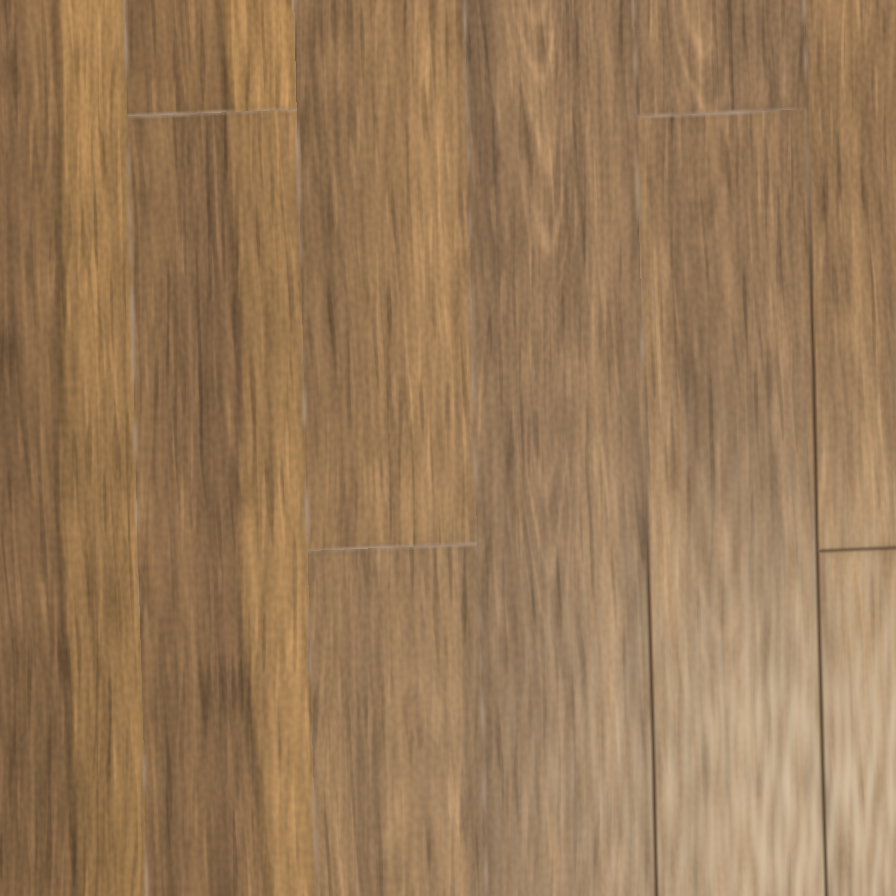
Give the GLSL for this texture, as a WebGL 1 fragment shader.

```glsl
precision highp float;
// Wood plank floor: leaning staggered boards, streaked grain, worn joints and a soft sheen.
uniform vec2 u_resolution;

#define PLANK_WIDTH 0.1895
#define PLANK_LENGTH 1.455
#define STAGGER 0.485
#define LEAN 0.025
#define GRAIN 0.27
#define ARCHES 0.17
#define JOINT_WIDTH 0.0046
#define WALNUT vec3(0.53, 0.405, 0.285)
#define HONEY vec3(0.665, 0.51, 0.325)
#define SHEEN vec3(0.85, 0.765, 0.645)
#define GROUT vec3(0.67, 0.58, 0.50)
#define GAP vec3(0.27, 0.20, 0.14)

vec2 gradient(vec2 cell) {
  float a = 6.2832 * fract(sin(dot(cell, vec2(127.1, 311.7))) * 43758.55);
  return vec2(cos(a), sin(a));
}

// Gradient noise, roughly -0.7 to 0.7
float noise(vec2 p) {
  vec2 i = floor(p), f = fract(p);
  vec2 w = f * f * f * (f * (f * 6.0 - 15.0) + 10.0);
  vec2 e = vec2(1.0, 0.0);
  float a = dot(gradient(i), f);
  float b = dot(gradient(i + e.xy), f - e.xy);
  float c = dot(gradient(i + e.yx), f - e.yx);
  float d = dot(gradient(i + e.xx), f - e.xx);
  return mix(mix(a, b, w.x), mix(c, d, w.x), w.y);
}

// Soft coverage of a line of the given width at a distance from its centre
float line(float dist, float width, float pixel) {
  float soft = 0.0016 + pixel;
  return 1.0 - smoothstep(0.5 * width - soft, 0.5 * width + soft, dist);
}

// Colour of one board; across runs 0 to 1 over its width
vec3 board(float across, float y, float warmth, vec2 seed) {
  float bend = noise(vec2(across * 2.0, y * 2.2) + seed);
  float x = across * PLANK_WIDTH + 0.012 * bend;

  // Streaks from broad bands down to short pores and pale flecks
  float broad = noise(vec2(x * 24.0, y * 1.4) + seed);
  float medium = noise(vec2(x * 75.0, y * 4.5) + seed);
  float fine = noise(vec2(x * 170.0, y * 14.0) + seed);
  float speckle = noise(vec2(x * 190.0, y * 120.0) + seed);
  float pores = smoothstep(0.14, 0.42, noise(vec2(x * 130.0, y * 9.0) - seed));
  float flecks = smoothstep(0.16, 0.45, noise(vec2(x * 140.0, y * 11.0) - seed.yx));

  // Honey sapwood on the right of the warmest boards, with a dark edge
  float edge = across - 0.62 - 0.16 * noise(vec2(y * 2.3, 0.5) + seed);
  float split = smoothstep(0.6, 0.85, warmth);
  float sap = split * smoothstep(-0.02, 0.04, edge);
  float rim = split * exp(-edge * edge * 900.0);

  // Patchy nested arches along the heart of cool boards
  float d = across - 0.42 + 0.10 * bend;
  float wave = sin(66.0 * (y - 6.0 * d * d) + 6.0 * noise(vec2(across * 4.0, y * 5.0) + seed));
  float patches = smoothstep(-0.15, 0.25, noise(vec2(across * 2.5, y * 4.0) - seed));
  float arch = pow(0.5 + 0.5 * wave, 3.0) * exp(-d * d * 36.0) * patches;
  arch *= (1.0 - warmth) * (1.0 - warmth);

  float honey = 0.14 + 0.54 * warmth + 0.25 * sap - 0.42 * (split - sap) + 0.45 * broad;
  vec3 wood = mix(WALNUT, HONEY, clamp(honey, 0.0, 1.0));
  wood = mix(wood, vec3(dot(wood, vec3(0.34))) * vec3(1.18, 1.0, 0.83), 0.35 * (1.0 - warmth));
  float streak = 0.42 * broad + 0.55 * medium + 0.50 * fine + 0.32 * speckle;
  return wood * (1.0 + GRAIN * streak + ARCHES * arch + 0.10 * flecks - 0.13 * pores - 0.16 * rim);
}

void main() {
  vec2 uv = gl_FragCoord.xy / u_resolution.y;
  float pixel = 1.0 / u_resolution.y;

  // Board layout: column, row and place inside the board
  float u = (uv.x - 0.139 - LEAN * (1.0 - uv.y)) / PLANK_WIDTH + 1.0;
  u += 0.010 * noise(vec2(floor(u + 0.5) * 7.3, uv.y * 3.0));
  float column = floor(u);
  float across = u - column;
  float along = (uv.y - 0.008 * across - 1.355 + STAGGER * column) / PLANK_LENGTH;
  float row = floor(along);
  vec2 seed = vec2(column * 17.3 + row * 5.9, row * 9.1 + column * 3.7);
  float warmth = 0.5 + 0.5 * cos(1.25 * column - 1.0 - 0.6 * row);
  vec3 color = board(across, uv.y, warmth, seed);

  // Light: dim at the left, pale and streaked at the lower right
  vec2 q = (uv - vec2(0.95, 0.10)) / vec2(0.36, 0.36);
  float glow = exp(-dot(q, q));
  float glint = noise(vec2(uv.x * 105.0, uv.y * 12.0));
  color *= 0.96 + 0.11 * smoothstep(0.0, 0.7, uv.x);
  color *= 1.0 - 0.10 * exp(-dot(uv, uv) * 14.0);
  color = mix(color, SHEEN, glow * clamp(0.70 + 0.50 * glint, 0.0, 1.0));

  // Joints: faint broken filler at the upper left, open dark gaps at the lower right
  float side = min(across, 1.0 - across) * PLANK_WIDTH;
  float end = min(along - row, row + 1.0 - along) * PLANK_LENGTH;
  float open = smoothstep(0.40, 0.56, uv.x - 0.55 * uv.y) * smoothstep(0.58, 0.68, uv.x);
  float width = JOINT_WIDTH * mix(1.0, 0.65, open);
  float wear = clamp(0.32 + 1.1 * noise(vec2(floor(u + 0.5) * 3.7, uv.y * 22.0)), 0.05, 0.8);
  float chips = clamp(0.55 + 0.9 * noise(vec2(uv.x * 26.0, row * 4.3 + 0.5)), 0.15, 0.9);
  float seam = line(side, width, pixel) * mix(wear, 0.85, open);
  float butt = line(end, width, pixel) * mix(chips, 0.6, open);
  color *= 1.0 - 0.10 * exp(-min(side, end) * 160.0);
  color = mix(color, mix(GROUT, GAP, open), max(seam, butt));

  gl_FragColor = vec4(clamp(color, 0.0, 1.0), 1.0);
}
```
